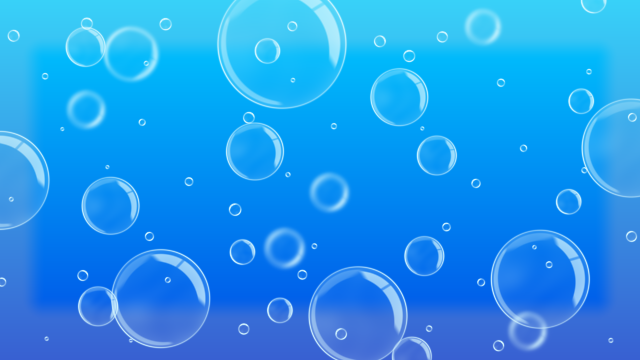
Give the GLSL for this background, as a Shadertoy shader.

```glsl
#define GLEAM vec3(0.84, 0.97, 1.0)
#define PANEL_HALF vec2(0.092, 0.362)  // side margin, half height
#define PANEL_FEATHER 0.035
#define BIG_COUNT 6
#define SMALL_COUNT 14
#define BLUR_COUNT 6
#define TINY_COUNT 44
#define RIM_WIDTH 0.0021
#define LIGHT_ANGLE 0.55

const vec2 SPREAD = vec2(0.75488, 0.56984);  // evenly filling 2D sequence

float hash(float n) { return fract(sin(n * 127.1 + 3.7) * 4375.85); }

float inside(float x, float soft) { return smoothstep(-soft, soft, x); }

// Crescent facing dir: the outer disc minus a shifted copy, cut to a short arc
float crescent(vec2 q, vec2 dir, float outer, float thick, float cut, float soft) {
    return inside(outer - length(q), soft)
         * inside(length(q + dir * thick) - outer, soft)
         * inside(dot(q, dir) - cut, soft + 0.04);
}

// Opacity of one bubble; blur is relative to its radius
float bubble(vec2 p, vec2 centre, float r, float blur, float turn) {
    vec2 q = (p - centre) / r;
    float d = length(q);
    float pixel = 1.0 / (iResolution.y * r);
    float rimW = max(max(RIM_WIDTH / r, 0.75 * pixel), max(0.013, blur));
    if (d > 1.0 + 3.0 * rimW) return 0.0;

    float soft = max(pixel, max(blur, 0.018));
    vec2 dir = vec2(cos(LIGHT_ANGLE + turn), sin(LIGHT_ANGLE + turn));
    vec2 side = vec2(-dir.y, dir.x);
    float body = inside(1.0 - d, soft);

    // Thin rim, brighter along the light axis
    float axis = dot(q, dir) / max(d, 0.001);
    float rimD = (d - 1.0 + rimW) / rimW;
    float rim = exp(-rimD * rimD) * (0.32 + 0.36 * axis * axis);

    // Faint film with swirling streaks, denser near the shell
    float swirl = sin(4.0 * q.x + 2.5 * sin(3.0 * q.y + turn * 9.0))
                * sin(3.0 * q.y - 2.0 * sin(2.6 * q.x));
    float film = body * (0.05 + 0.025 * swirl + 0.17 * pow(min(d, 1.0), 7.0));

    // Window reflection split by a bar, and its echoes
    float bar = mix(1.0, inside(abs(dot(q, side) - 0.2) - 0.025, soft), 0.6);
    float window = crescent(q, dir, 0.9, 0.2, 0.52, soft) * bar;
    float echo = crescent(q, -dir, 0.94, 0.09, 0.5, soft);
    float top = crescent(q, side, 0.93, 0.16, 0.74, soft);
    vec2 g = q + dir * 0.55 - side * 0.2;
    float glow = exp(-9.0 * dot(g, g)) * body;

    return rim + film + 0.62 * window + 0.38 * echo + 0.22 * top + 0.1 * glow;
}

void addBubble(inout vec3 col, float alpha) {
    col = mix(col, GLEAM, clamp(alpha, 0.0, 0.92));
}

// Vertical blue gradient with a paler, feathered frame
vec3 backdrop(vec2 p, float aspect) {
    float y = p.y;
    vec3 water = vec3(0.0, 0.29 + 0.52 * y, 0.9 + 0.1 * y);
    vec3 haze = vec3(0.85, mix(0.62, 0.85, y), mix(0.6, 0.9, y));
    vec2 halfSize = vec2(0.5 * aspect - PANEL_HALF.x, PANEL_HALF.y);
    vec2 e = abs(p - vec2(0.5 * aspect, 0.505)) - halfSize + 0.03;
    float edge = length(max(e, 0.0)) + min(max(e.x, e.y), 0.0) - 0.03;
    return mix(water, haze, 0.26 * inside(edge, PANEL_FEATHER));
}

void mainImage(out vec4 fragColor, in vec2 fragCoord) {
    vec2 p = fragCoord / iResolution.y;
    float aspect = iResolution.x / iResolution.y;
    vec2 span = vec2(aspect, 1.0);
    vec3 col = backdrop(p, aspect);

    // Out of focus bubbles
    for (int i = 0; i < BLUR_COUNT; i++) {
        float n = float(i);
        vec2 c = fract(vec2(0.205, 0.85) + n * vec2(0.31, 0.615)) * span;
        float r = i == 0 ? 0.078 : 0.046 + 0.012 * hash(n);
        float blur = i == 0 ? 0.1 : 0.19;
        addBubble(col, 0.62 * bubble(p, c, r, blur, -1.4 + hash(n + 5.0)));
    }

    // Large bubbles on a warped ring around the centre
    for (int i = 0; i < BIG_COUNT; i++) {
        float a = float(i) * 6.28318 / float(BIG_COUNT);
        float ring = 1.69 + a + 0.47 * sin(a);
        vec2 c = (0.5 + vec2(0.5, 0.38) * vec2(cos(ring), sin(ring))) * span;
        float r = i == 0 ? 0.18 : 0.138;
        addBubble(col, bubble(p, c, r, 0.0, 0.3 * sin(a)));
    }

    // Small and medium bubbles
    for (int i = 0; i < SMALL_COUNT; i++) {
        float n = float(i);
        vec2 c = fract(vec2(0.624, 0.73) + n * SPREAD) * span;
        float r = i % 5 == 0 ? 0.081 : (i % 2 == 0 ? 0.056 : 0.036);
        addBubble(col, bubble(p, c, r, 0.0, 0.9 * hash(n) - 0.6));
    }

    // Tiny bubbles
    for (int i = 0; i < TINY_COUNT; i++) {
        float n = float(i);
        vec2 jitter = 0.07 * vec2(hash(n + 11.0), hash(n + 47.0));
        vec2 c = fract(vec2(0.33, 0.07) + n * SPREAD + jitter) * span;
        float r = mix(0.005, 0.018, hash(n + 80.0));
        addBubble(col, bubble(p, c, r, 0.0, 2.0 * hash(n)));
    }

    fragColor = vec4(col, 1.0);
}
```
